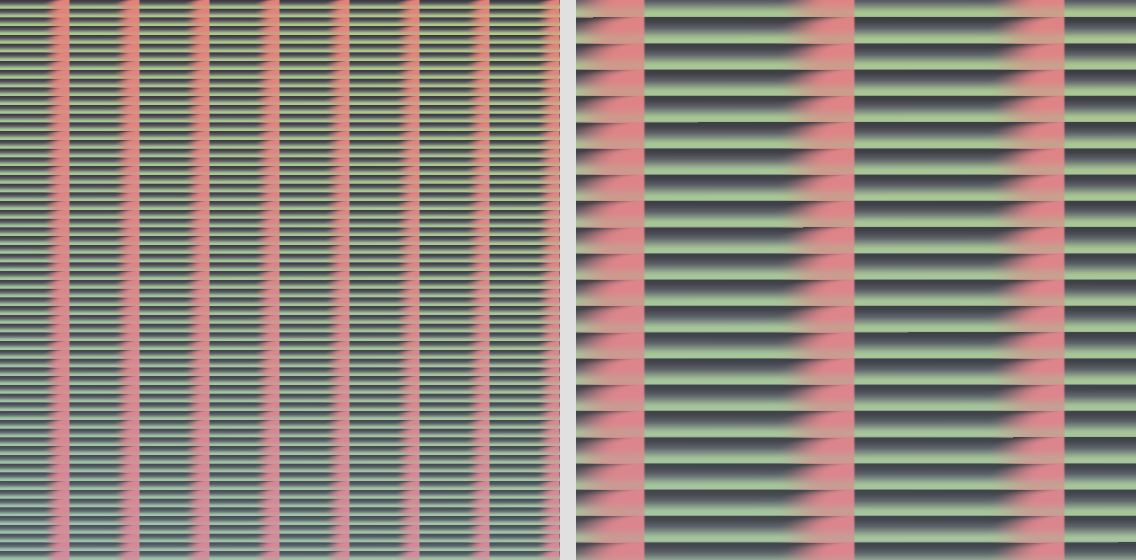
Left, the full canvas; right, a detail of the centre.
Give the GLSL for this pattern, as a three.js fragment shader.

```glsl
// Eight coral-edged columns crossed by sixty-four shaded green slats, cooling toward the bottom.
varying vec2 vUv;

// Rises softly over the slat, then drops sharply at its lower edge.
float slatLight(float depth) {
  return smoothstep(0.36, 0.86, depth) * (1.0 - smoothstep(0.95, 1.0, depth));
}

// Coral fade whose dark tip reaches furthest along the top of each slat.
float coralFade(float across, float depth, float drift) {
  float tip = 0.14 * exp(-7.0 * depth);
  float start = 0.59 + tip + 0.04 * drift;
  return smoothstep(start, start + 0.25, across)
       * (1.0 - smoothstep(0.985, 1.0, across));
}

void main() {
  float across = fract(vUv.x * 8.0);
  float depth = 1.0 - fract(vUv.y * 64.0);  // 0 at the top of a slat
  float cool = 1.0 - vUv.y;

  // Colours drift over the whole canvas.
  vec3 shadow = mix(vec3(0.22, 0.23, 0.25), vec3(0.27, 0.33, 0.36), cool * cool);
  shadow += vec3(0.03, 0.0, 0.01) * (1.0 - vUv.x);
  vec3 haze = mix(vec3(0.40, 0.40, 0.42), vec3(0.39, 0.44, 0.46), cool);
  vec3 green = mix(vec3(0.68, 0.79, 0.53), vec3(0.63, 0.76, 0.66), cool);
  green += vec3(0.04, 0.0, -0.03) * (vUv.x - 0.5);
  vec3 coral = mix(vec3(0.89, 0.51, 0.48), vec3(0.84, 0.53, 0.60), cool);

  // Dark slat warming to coral at the right of each column.
  float fade = coralFade(across, depth, vUv.x);
  vec3 color = mix(shadow, haze, smoothstep(0.05, 0.55, depth));
  color = mix(color, coral, fade);

  // Lit lower edge, tinted by the coral and clearer toward the right.
  float tint = fade * mix(0.82, 0.42, vUv.x);
  vec3 edge = mix(green, coral, tint);
  color = mix(color, edge, slatLight(depth));

  gl_FragColor = vec4(color, 1.0);
}
```
